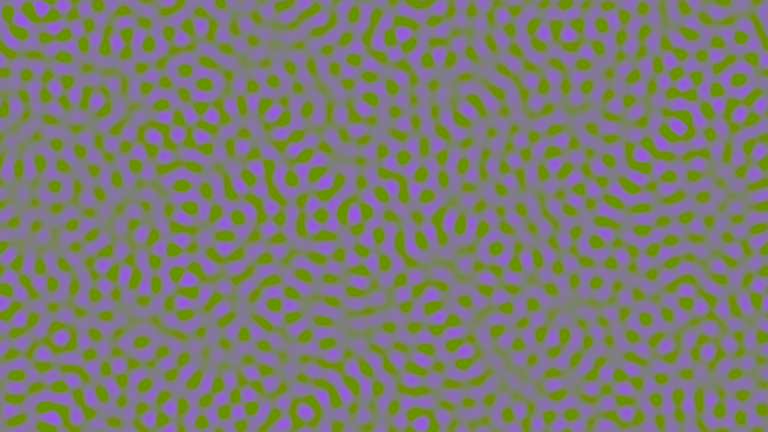
Reproduce this pattern procedurally as a Shadertoy shader.

```glsl
// Soft labyrinth of olive spots on violet and grey: a sum of plane waves of
// nearly equal wavelength in all directions gives a random wave field, which
// shifts mid grey along one colour axis. Whole wave counts make it tile.

const float PI = 3.14159265;
const int WAVES = 80;

float hash(float n) {
    return fract(sin(n * 127.1 + 11.7) * 43758.5453);
}

// Random wave field on the unit tile, mean 0 and deviation 1
float waveField(vec2 uv, float aspect) {
    float sum = 0.0;
    for (int i = 0; i < WAVES; i++) {
        float n = float(i);
        // Directions are spread evenly over a half circle, then jittered
        float angle = PI * (n + hash(n)) / float(WAVES);
        float cycles = 38.0 * (1.0 + 0.16 * (hash(n + 100.3) - 0.5));
        vec2 wave = round(cycles * vec2(cos(angle), sin(angle) / aspect));
        sum += cos(2.0 * PI * (dot(wave, uv) + hash(n + 200.6)));
    }
    return sum * sqrt(2.0 / float(WAVES));
}

// Linear light to display values
vec3 encodeSrgb(vec3 c) {
    c = clamp(c, 0.0, 1.0);
    return mix(12.92 * c, 1.055 * pow(c, vec3(1.0 / 2.4)) - 0.055, step(0.0031308, c));
}

void mainImage(out vec4 fragColor, in vec2 fragCoord) {
    vec2 uv = fragCoord / iResolution.xy;
    float height = waveField(uv, iResolution.x / iResolution.y);

    // Troughs run out of blue and turn olive, crests turn violet
    vec3 violetAxis = vec3(0.039, -0.042, 0.203);
    vec3 light = vec3(0.21) + violetAxis * clamp(height, -2.0, 2.6);
    fragColor = vec4(encodeSrgb(light), 1.0);
}
```
